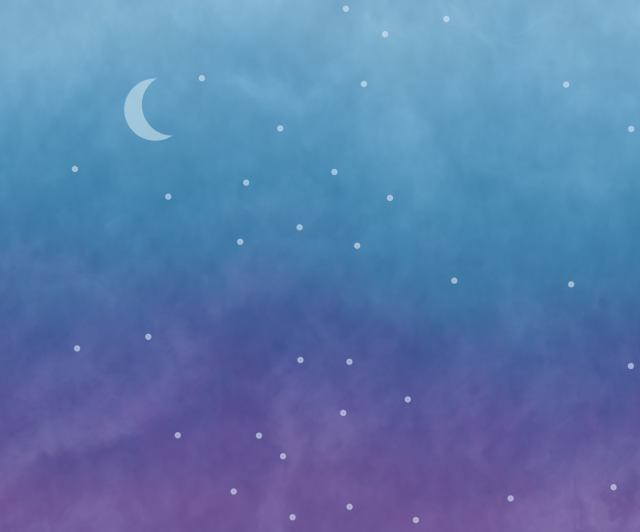
A WebGL 2 fragment shader for this background:

```glsl
#version 300 es
precision highp float;

uniform vec2 u_resolution;
out vec4 outColor;

// Sky colours and the depths, measured from the top, where they lie
const int STOPS = 7;
const vec3 SKY[STOPS] = vec3[STOPS](
    vec3(0.49, 0.69, 0.81), vec3(0.37, 0.61, 0.76), vec3(0.27, 0.53, 0.69),
    vec3(0.26, 0.48, 0.66), vec3(0.27, 0.36, 0.60), vec3(0.33, 0.33, 0.59),
    vec3(0.44, 0.35, 0.60));
const float DEPTH[STOPS] = float[STOPS](0.02, 0.19, 0.34, 0.47, 0.62, 0.77, 0.95);

// Painted wash
const float WASH_WARP = 0.20;
const float GRAIN = 0.075;
const float DOME_LIFT = 0.055;
const vec3 VIOLET = vec3(0.46, 0.32, 0.60);
const vec3 MIST = vec3(0.72, 0.80, 0.88);

// Crescent: a disc with a second disc cut away
const vec2 MOON_CENTER = vec2(0.292, 0.794);
const float MOON_RADIUS = 0.0585;
const vec2 CUT_CENTER = vec2(0.3247, 0.803);
const float CUT_RADIUS = 0.058;
const vec3 MOON_COLOR = vec3(0.79, 0.88, 0.92);
const float MOON_OPACITY = 0.62;

// Stars
const float STAR_CELL = 0.1;
const float STAR_RADIUS = 0.0058;
const vec3 STAR_COLOR = vec3(0.86, 0.90, 0.95);
const float STAR_OPACITY = 0.62;
const float STAR_SEED = 17.0;

float hash(vec2 p) {
    return fract(sin(dot(p, vec2(127.1, 311.7))) * 43758.5453);
}

float valueNoise(vec2 p) {
    vec2 cell = floor(p);
    vec2 f = fract(p);
    f = f * f * (3.0 - 2.0 * f);
    float low = mix(hash(cell), hash(cell + vec2(1.0, 0.0)), f.x);
    float high = mix(hash(cell + vec2(0.0, 1.0)), hash(cell + 1.0), f.x);
    return mix(low, high, f.y);
}

// Fractal noise centred on zero
float cloud(vec2 p) {
    float sum = 0.0;
    float weight = 0.5;
    for (int i = 0; i < 6; i++) {
        sum += weight * (valueNoise(p) - 0.5);
        p = mat2(1.6, 1.2, -1.2, 1.6) * p + 7.3;
        weight *= 0.56;
    }
    return sum;
}

float coverage(float dist, float pixel) {
    return 1.0 - smoothstep(-pixel, pixel, dist);
}

vec3 skyGradient(float depth) {
    vec3 color = SKY[0];
    for (int i = 1; i < STOPS; i++) {
        float blend = clamp((depth - DEPTH[i - 1]) / (DEPTH[i] - DEPTH[i - 1]), 0.0, 1.0);
        color = mix(color, SKY[i], blend);
    }
    return color;
}

vec3 paintSky(vec2 p, float aspect) {
    float broad = cloud(p * 3.0 + 2.0);
    float fine = cloud(p * 9.0 + 3.0 * broad + 31.0);
    float x = p.x / aspect;
    float dome = exp(-pow((x - 0.38) / 0.22, 2.0)) - 0.4;
    float depth = 1.0 - p.y + WASH_WARP * (broad + 0.35 * fine) + DOME_LIFT * dome;
    vec3 color = skyGradient(depth);

    // Violet blooms, pale mist and paper grain
    float low = smoothstep(0.55, 0.85, 1.0 - p.y);
    color = mix(color, VIOLET, 0.5 * low * smoothstep(0.0, 0.35, cloud(p * 5.0 + 53.0)));
    float corner = smoothstep(0.25, 0.5, abs(x - 0.5)) * smoothstep(0.25, 0.0, p.y);
    float top = smoothstep(0.7, 1.0, p.y);
    float wisps = smoothstep(-0.1, 0.35, fine);
    color = mix(color, MIST, wisps * (0.06 + 0.16 * corner + 0.08 * top));
    return color + GRAIN * (fine + 0.6 * cloud(p * vec2(38.0, 26.0)));
}

// Opacity of the scattered star discs, each with a faint dark core
float starField(vec2 p, float aspect, float pixel) {
    vec2 cell = floor(p / STAR_CELL);
    vec2 seed = cell + STAR_SEED;
    vec2 jitter = vec2(hash(seed + 3.1), hash(seed + 8.7));
    vec2 center = (cell + 0.12 + 0.76 * jitter) * STAR_CELL;
    float column = exp(-pow((center.x / aspect - 0.45) / 0.2, 2.0));
    float chance = 0.2 + 0.27 * column;
    float dist = length(p - center);
    float disc = coverage(dist - STAR_RADIUS, pixel);
    float core = 1.0 - smoothstep(0.0, 0.35 * STAR_RADIUS, dist);
    return step(hash(seed), chance) * disc * (1.0 - 0.25 * core);
}

void main() {
    vec2 p = gl_FragCoord.xy / u_resolution.y;
    float aspect = u_resolution.x / u_resolution.y;
    float pixel = 0.75 / u_resolution.y;
    vec3 color = paintSky(p, aspect);

    float disc = length(p - MOON_CENTER) - MOON_RADIUS;
    float cut = length(p - CUT_CENTER) - CUT_RADIUS;
    float moon = coverage(max(disc, -cut), pixel);
    float stars = starField(p, aspect, pixel) * (1.0 - coverage(disc, pixel));

    color = mix(color, STAR_COLOR, STAR_OPACITY * stars);
    color = mix(color, MOON_COLOR, MOON_OPACITY * moon);
    outColor = vec4(color, 1.0);
}
```
